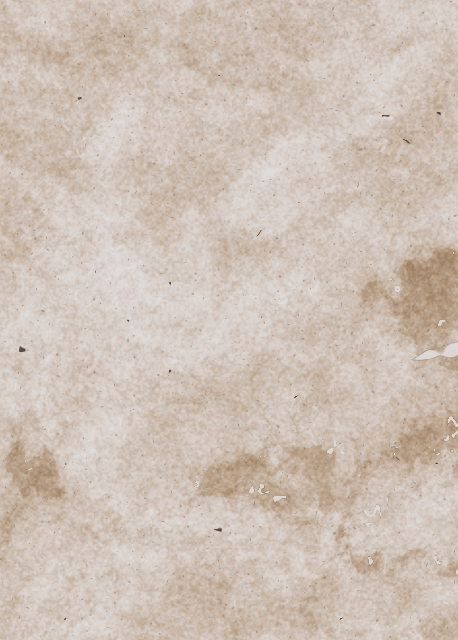
Reproduce this texture procedurally as a Shadertoy shader.

```glsl
#define PALE vec3(0.848, 0.808, 0.782)
#define BASE vec3(0.815, 0.762, 0.726)
#define TAN vec3(0.785, 0.715, 0.652)
#define BROWN vec3(0.720, 0.620, 0.525)
#define RUST vec3(0.615, 0.500, 0.385)
#define FILLER vec3(0.870, 0.860, 0.855)
#define PIT vec3(0.270, 0.205, 0.150)
#define GRAIN 0.30
#define CLOUDS 0.72
#define MOTTLE 0.62
#define SOFTNESS 0.0010

float hash(vec2 p) {
    vec3 q = fract(p.xyx * vec3(0.1031, 0.1030, 0.0973));
    q += dot(q, q.yzx + 33.33);
    return fract((q.x + q.y) * q.z);
}

float noise(vec2 p) {
    vec2 i = floor(p), f = fract(p);
    f = f * f * (3.0 - 2.0 * f);
    return mix(mix(hash(i), hash(i + vec2(1, 0)), f.x),
               mix(hash(i + vec2(0, 1)), hash(i + vec2(1, 1)), f.x), f.y);
}

mat2 turn(float a) {
    return mat2(cos(a), sin(a), -sin(a), cos(a));
}

float fbm(vec2 p) {
    float sum = 0.0, amp = 0.5;
    for (int i = 0; i < 6; i++) {
        sum += amp * noise(p);
        p = turn(0.6) * p * 2.03 + 17.3;
        amp *= 0.54;
    }
    return sum * 0.94;
}

float blob(vec2 p, vec2 centre, vec2 radius) {
    vec2 d = (p - centre) / radius;
    return exp(-dot(d, d));
}

// Distance to scattered, stretched and ragged holes
float holes(vec2 p, float cells, float chance, float size, float ragged) {
    vec2 q = p * cells;
    q += ragged * (vec2(noise(p * 95.0), noise(p * 95.0 + 31.0)) - 0.5);
    float best = 1.0;
    for (int y = -1; y <= 1; y++)
    for (int x = -1; x <= 1; x++) {
        vec2 id = floor(q) + vec2(x, y);
        vec2 key = id + cells * 3.0 + 50.0;
        if (hash(key) > chance) continue;
        vec2 o = q - id - vec2(hash(key + 7.1), hash(key + 19.7));
        o = turn(6.28 * hash(key + 41.3)) * o;
        o.y *= 1.0 + 1.2 * hash(key + 63.9);
        best = min(best, length(o) - size * mix(0.3, 1.0, hash(key + 87.2)));
    }
    return best / cells;
}

float cover(float d, float soft) {
    return 1.0 - smoothstep(-soft, soft, d);
}

float ramp(float a, float b, float t) {
    return clamp((t - a) / (b - a), 0.0, 1.0);
}

vec3 stone(float t) {
    vec3 c = mix(FILLER, PALE, ramp(-0.25, 0.08, t));
    c = mix(c, BASE, ramp(0.08, 0.27, t));
    c = mix(c, TAN, ramp(0.27, 0.46, t));
    c = mix(c, BROWN, ramp(0.46, 0.76, t));
    return mix(c, RUST, ramp(0.76, 1.15, t));
}

void mainImage(out vec4 fragColor, in vec2 fragCoord) {
    vec2 p = fragCoord / iResolution.y;
    float soft = max(SOFTNESS, 0.8 / iResolution.y);
    vec2 warp = vec2(fbm(p * 7.0 + 3.0), fbm(p * 7.0 + 40.0)) - 0.5;
    vec2 w = p + 0.13 * warp;
    vec2 bed = turn(-0.5) * w;

    // Cloudy ground, browner towards the bottom
    float clouds = fbm(bed * vec2(7.0, 12.0) + 5.0) - 0.5;
    float mottle = fbm(w * 27.0 + 11.0) - 0.5;
    float crumbs = fbm(p * 85.0 + 2.0) - 0.5;
    float tone = 0.245 + CLOUDS * clouds + MOTTLE * mottle + 0.32 * crumbs;
    tone += 0.07 * (1.0 - smoothstep(0.3, 0.55, w.y));
    tone += 0.11 * blob(w, vec2(0.14, 0.93), vec2(0.19, 0.08));
    tone += 0.17 * blob(w, vec2(0.27, 0.40), vec2(0.20, 0.035));
    tone += 0.14 * blob(w, vec2(0.66, 0.62), vec2(0.12, 0.12));

    // Rusty patches with crisp broken borders
    float patches = blob(w, vec2(0.67, 0.52), vec2(0.11, 0.10));
    patches += blob(w, vec2(0.51, 0.25), vec2(0.13, 0.08));
    patches += 0.55 * blob(w, vec2(0.05, 0.25), vec2(0.09, 0.04));
    patches += 0.7 * blob(w, vec2(0.35, 0.27), vec2(0.07, 0.05));
    patches += 0.8 * blob(w, vec2(0.71, 0.31), vec2(0.06, 0.06));
    patches += 0.65 * blob(w, vec2(0.66, 0.13), vec2(0.10, 0.04));
    float rust = smoothstep(0.50, 0.64, patches + 1.5 * mottle + 0.6 * clouds);
    tone += 0.20 * smoothstep(0.1, 0.9, patches) + 0.22 * rust;

    // Pale diagonal vein and thin brown bedding seams
    float along = smoothstep(0.15, 0.3, w.x) * (1.0 - smoothstep(0.55, 0.66, w.x));
    float vein = (w.y - 0.44 - 0.68 * w.x) / 0.035;
    tone -= 0.18 * along * exp(-vein * vein);
    tone -= 0.09 * blob(w, vec2(0.23, 0.54), vec2(0.18, 0.07));
    float seam = abs(fbm(bed * vec2(3.0, 6.0) + 24.0) - 0.5);
    float low = 1.0 - smoothstep(0.32, 0.48, p.y);
    tone += 0.13 * low * (1.0 - smoothstep(0.0, 0.014, seam));
    tone -= 0.08 * low * (1.0 - smoothstep(0.01, 0.06, abs(seam - 0.05)));

    // Fine grain and soft chalky flecks
    tone += GRAIN * (noise(p * 330.0) + noise(turn(0.7) * p * 190.0) - 1.0);
    float flecks = cover(holes(p, 26.0, 0.42, 0.22, 0.7), 0.0025);
    tone -= 0.19 * flecks * smoothstep(0.35, 0.6, noise(p * 9.0));
    vec3 colour = stone(tone);

    // Tiny specks and sparse dark pits
    float specks = cover(holes(p, 58.0, 0.42, 0.10, 0.35), soft);
    colour = mix(colour, RUST * 0.85, 0.55 * specks);
    float pits = cover(holes(p + 0.37, 11.0, 0.20, 0.036, 0.12), soft);
    colour = mix(colour, PIT, 0.85 * pits);

    // White filled cavities with shaded rims, mostly inside the patches
    float inside = smoothstep(0.25, 0.65, patches);
    float cavity = holes(p, 27.0, 0.48, 0.27, 0.85) + 0.010 * (1.0 - inside);
    float bend = p.y - 0.435 - 0.3 * (p.x - 0.65) - 0.025 * (noise(p * 30.0) - 0.5);
    float thick = 0.011 * noise(p * 45.0) * smoothstep(0.63, 0.68, p.x);
    float streak = abs(bend) - thick + 0.006 * (1.0 - smoothstep(0.62, 0.66, p.x));
    cavity = min(cavity, streak);
    float rim = cover(abs(cavity - 0.0008) - 0.0007, soft);
    colour = mix(colour, FILLER, 0.92 * cover(cavity, soft));
    colour = mix(colour, PIT * 1.5, 0.5 * rim * noise(p * 60.0 + 8.0));

    fragColor = vec4(colour, 1.0);
}
```
